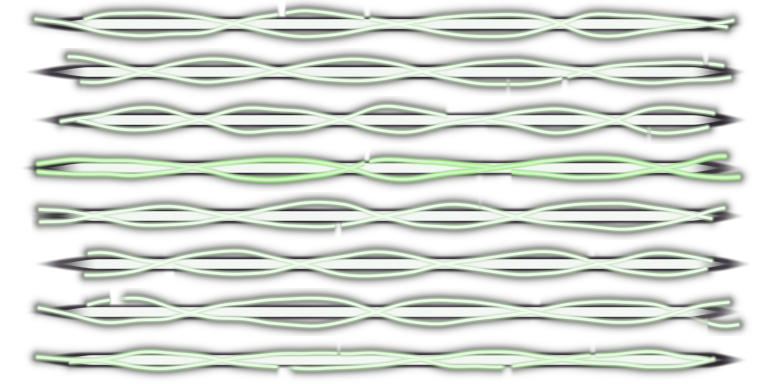
Write a Shadertoy shader that draws this pattern.

```glsl
// Eight horizontal spindles, each a dark tapered bar with a pale core, wrapped
// by two wavy pale green strands with soft grey shadows. Rows are distance
// fields; sine waves and hashed value noise vary the twist, ends and wear.

const float ROWS = 8.0;
const float ROW_LENGTH = 16.0;        // canvas width in row heights
const float PI = 3.14159265;

// Spindle sizes, in row heights
const float BAR_HALF = 0.135;
const float CORE_HALF = 0.100;
const float BAR_BLUR = 0.055;

// Strand sizes, in row heights
const float STRAND_HALF = 0.030;
const float RIM_HALF = 0.070;
const float SHADOW_RADIUS = 0.135;
const float SHADOW_STRENGTH = 0.64;

const vec3 PAPER = vec3(1.0);
const vec3 BAR_COLOR = vec3(0.17, 0.15, 0.18);
const vec3 SHADOW_COLOR = vec3(0.12, 0.13, 0.11);
const vec3 CORE_COLOR = vec3(0.985, 1.0, 0.985);
const vec3 STRAND_COLOR = vec3(0.94, 1.0, 0.93);
const vec3 RIM_COLOR = vec3(0.70, 0.80, 0.68);
const vec3 VIVID_COLOR = vec3(0.61, 0.92, 0.50);

// Twist of each row, top to bottom: first crossing, crossing spacing, swing
const float FIRST[8] = float[8](1.50, -0.40, 1.56, -0.10, 1.80, 2.95, 1.15, 1.56);
const float SPACING[8] = float[8](3.30, 3.20, 2.77, 3.50, 3.10, 3.10, 3.20, 3.35);
const float SWING[8] = float[8](0.25, 0.25, 0.26, 0.20, 0.23, 0.24, 0.25, 0.16);
const float VIVID[8] = float[8](0.06, 0.04, 0.05, 1.0, 0.05, 0.05, 0.06, 0.35);

float hash(vec2 p) {
    vec3 q = fract(vec3(p.xyx) * 0.1031);
    q += dot(q, q.yzx + 33.33);
    return fract((q.x + q.y) * q.z);
}

float noise(float x, float seed) {
    float cell = floor(x);
    float t = x - cell;
    t = t * t * (3.0 - 2.0 * t);
    return mix(hash(vec2(cell, seed)), hash(vec2(cell + 1.0, seed)), t);
}

// Distance to one strand, with rounded ends
float strandDistance(vec2 p, int row, float side) {
    float seed = float(row) * 7.0 + side * 2.0 + 11.0;
    float left = mix(0.75, 1.9, pow(hash(vec2(seed, 3.0)), 2.0));
    float right = mix(14.7, 15.5, hash(vec2(seed, 5.0)));
    float x = clamp(p.x, left, right);
    float warp = 0.36 * (noise(x * 0.45, float(row) + 40.0) - 0.5);
    float phase = PI * ((x - FIRST[row]) / SPACING[row] + warp);
    float swing = SWING[row] * mix(0.75, 1.15, noise(x * 0.6, seed));
    float y = side * swing * sin(phase) + 0.07 * (noise(x * 1.4, seed + 90.0) - 0.5);
    return length(p - vec2(x, y));
}

// Strand thickness factor, dropping to zero in rare worn gaps
float strandWear(float x, int row, float side) {
    float n = noise(x * 1.7, float(row) * 5.0 + side + 150.0);
    return smoothstep(0.01, 0.07, n);
}

vec3 drawRow(vec2 p, int row, float pixel) {
    float id = float(row);

    // Tapered bar and its inner core
    float fromLeft = p.x - mix(0.25, 0.75, hash(vec2(id, 21.0)));
    float fromRight = mix(15.45, 15.8, hash(vec2(id, 22.0))) - p.x;
    float taper = smoothstep(-0.1, 1.2, fromLeft) * smoothstep(-0.1, 0.9, fromRight);
    float fade = smoothstep(0.0, 0.65, fromLeft) * smoothstep(0.0, 0.6, fromRight);
    float open = smoothstep(0.45, 1.4, fromLeft) * smoothstep(0.35, 1.2, fromRight);
    float d = abs(p.y);
    float blur = max(BAR_BLUR, pixel);
    float bar = 1.0 - smoothstep(-0.5 * blur, blur, d - BAR_HALF * taper);
    bar *= fade * mix(0.75, 1.0, noise(p.x * 0.8, id + 60.0));
    float edge = max(0.016, pixel * 0.6);
    float core = open * (1.0 - smoothstep(-edge, edge, d - CORE_HALF * open));

    // Two opposite strands
    float light = 1.0;
    float rim = 0.0;
    float strand = 0.0;
    for (int i = 0; i < 2; i++) {
        float side = float(i) * 2.0 - 1.0;
        float sd = strandDistance(p, row, side);
        float wear = strandWear(p.x, row, side);
        float falloff = sd / SHADOW_RADIUS;
        light *= 1.0 - SHADOW_STRENGTH * wear * exp(-falloff * falloff);
        rim = max(rim, wear * (1.0 - smoothstep(0.035, RIM_HALF + pixel, sd)));
        strand = max(strand, wear * (1.0 - smoothstep(-edge, edge, sd - STRAND_HALF)));
    }

    // Layers, back to front
    vec3 color = mix(SHADOW_COLOR, PAPER, light);
    color = mix(color, BAR_COLOR, bar);
    color = mix(color, CORE_COLOR, core * 0.96);
    float vivid = VIVID[row] * mix(0.5, 1.0, noise(p.x * 0.5, id + 80.0));
    color = mix(color, mix(RIM_COLOR, VIVID_COLOR, vivid), rim * mix(0.75 - 0.35 * core, 0.95, vivid));
    return mix(color, mix(STRAND_COLOR, VIVID_COLOR, vivid * 0.45), strand * 0.95);
}

void mainImage(out vec4 fragColor, in vec2 fragCoord) {
    vec2 uv = fragCoord / iResolution.xy;
    float down = (1.0 - uv.y) * ROWS;
    int row = int(clamp(floor(down), 0.0, ROWS - 1.0));
    vec2 p = vec2(uv.x * ROW_LENGTH, float(row) + 0.5 - down);
    fragColor = vec4(drawRow(p, row, ROWS / iResolution.y), 1.0);
}
```
